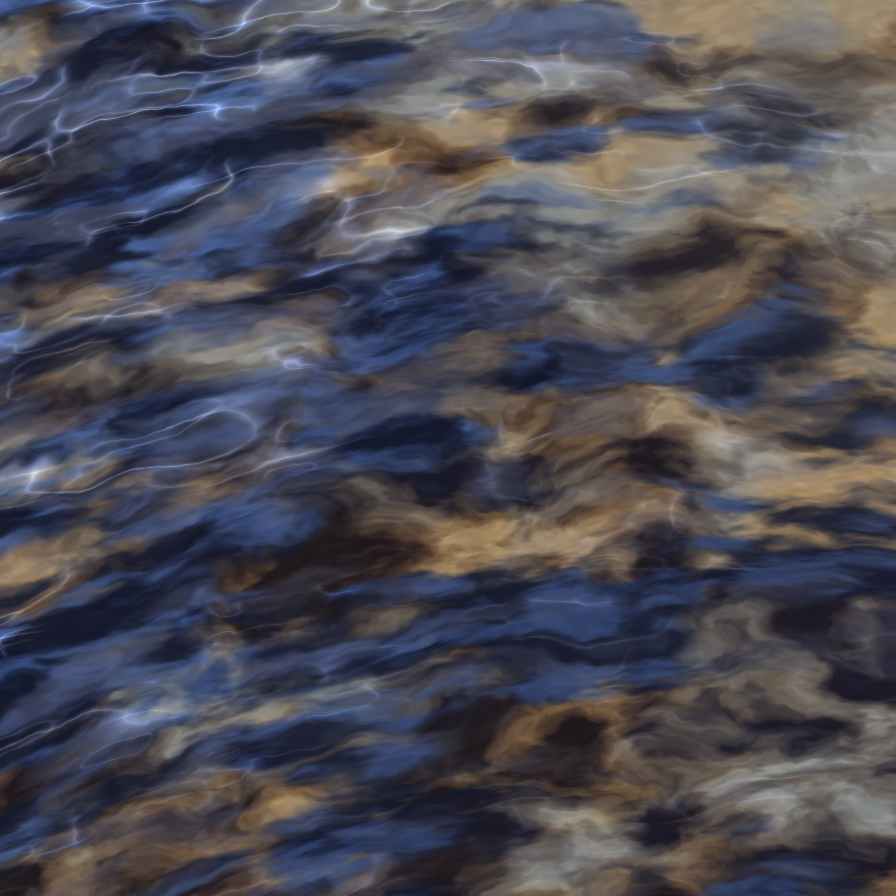
Write a WebGL 1 fragment shader that draws this texture.

```glsl
precision highp float;
// Rippled shallow water over a brown stony bed: warped, stretched noise makes
// the stones, a second layer lays dark blue reflections over them, and thin
// ridges of noise add the pale glints along the wave crests.
uniform vec2 u_resolution;

float hash(vec2 p) {
  vec3 q = fract(vec3(p.xyx) * 0.1031);
  q += dot(q, q.yzx + 33.33);
  return fract((q.x + q.y) * q.z);
}

float noise(vec2 p) {
  vec2 i = floor(p);
  vec2 f = fract(p);
  f = f * f * f * (f * (f * 6.0 - 15.0) + 10.0);
  float low = mix(hash(i), hash(i + vec2(1.0, 0.0)), f.x);
  float high = mix(hash(i + vec2(0.0, 1.0)), hash(i + vec2(1.0, 1.0)), f.x);
  return mix(low, high, f.y);
}

float fbm(vec2 p) {
  float sum = 0.0;
  float amplitude = 0.52;
  for (int i = 0; i < 5; i++) {
    sum += amplitude * noise(p);
    p = mat2(0.96, 0.28, -0.28, 0.96) * p * 2.03 + 17.3;
    amplitude *= 0.48;
  }
  return sum;
}

// Thin bright lines where the noise crosses its middle value
float crests(vec2 p, float sharpness) {
  return pow(1.0 - abs(2.0 * noise(p) - 1.0), sharpness);
}

vec3 stoneColor(float height, float warmth) {
  vec3 color = mix(vec3(0.11, 0.10, 0.14), vec3(0.25, 0.22, 0.22), smoothstep(0.22, 0.42, height));
  color = mix(color, vec3(0.39, 0.35, 0.31), smoothstep(0.38, 0.56, height));
  color = mix(color, vec3(0.57, 0.55, 0.50), smoothstep(0.54, 0.80, height));
  return color * mix(vec3(0.95, 1.0, 1.08), vec3(1.14, 0.98, 0.78), warmth);
}

void main() {
  vec2 uv = gl_FragCoord.xy / u_resolution;

  // Waves climb to the right on the left side and level out on the right
  vec2 flow = vec2(uv.x, uv.y - 0.40 * uv.x + 0.20 * uv.x * uv.x + 0.12 * uv.x * uv.y);
  vec2 warp = vec2(fbm(flow * vec2(6.0, 11.0) + 3.0), fbm(flow * vec2(7.0, 12.0) + 41.0)) - 0.5;
  vec2 water = flow + warp * vec2(0.10, 0.045);

  // Stony bed, paler toward the upper right
  vec2 bed = vec2(uv.x, mix(uv.y, flow.y, 0.45)) + warp * vec2(0.13, 0.08);
  float height = fbm(bed * vec2(8.0, 17.0) + 9.0);
  height += 0.40 * (fbm(bed * vec2(23.0, 42.0) + 60.0) - 0.5);
  height = 0.47 + (height - 0.5) * 1.2;
  height += 0.20 * smoothstep(0.6, 1.7, uv.x + uv.y);
  float warmth = smoothstep(0.32, 0.68, fbm(bed * vec2(5.0, 9.0) + 83.0) + 0.12 * (uv.x - 0.5));
  vec3 color = stoneColor(height, warmth);

  // Blue reflections gather at the upper left and in one low band
  float band = (uv.y - 0.20 - 0.16 * uv.x) / 0.075;
  float bias = 0.13 - 0.18 * uv.x - 0.22 * uv.x * uv.y;
  bias += 0.17 * exp(-band * band) - 0.12 * (1.0 - smoothstep(0.02, 0.22, uv.y));
  float cover = fbm(water * vec2(4.5, 15.0) + 25.0) - 0.5;
  cover += 0.30 * (fbm(water * vec2(12.0, 38.0) + 71.0) - 0.5);
  float blue = smoothstep(-0.08, 0.13, cover + bias);

  float sheen = fbm(water * vec2(11.0, 42.0) + 52.0);
  float openWater = smoothstep(1.0, -0.5, uv.x - uv.y + 0.35);
  vec3 waterColor = mix(vec3(0.07, 0.09, 0.17), vec3(0.15, 0.21, 0.36), smoothstep(0.36, 0.62, sheen));
  waterColor += vec3(0.10, 0.14, 0.20) * smoothstep(0.50, 0.75, sheen) * (0.3 + openWater);
  color = mix(color, waterColor, blue * 0.92);

  // Violet skylight spread softly over stones and water
  float skylight = smoothstep(0.46, 0.70, fbm(water * vec2(9.0, 30.0) + 110.0));
  color = mix(color, vec3(0.35, 0.37, 0.47), skylight * (0.22 + 0.35 * openWater));

  // Broken glints on the crests
  float patches = smoothstep(0.46, 0.68, fbm(water * vec2(7.0, 18.0) + 140.0));
  float glints = crests(water * vec2(6.0, 27.0) + 5.0, 14.0);
  glints += 0.6 * crests(water * vec2(15.0, 58.0) + 31.0, 8.0);
  color += vec3(0.34, 0.38, 0.46) * glints * patches * (0.18 + 0.75 * openWater);

  // Fine streaked grain and a pale haze at the far right edge
  color *= 0.93 + 0.14 * noise(water * vec2(70.0, 170.0));
  color = mix(color, vec3(0.54, 0.52, 0.48), 0.25 * smoothstep(1.2, 1.95, uv.x + uv.y));
  gl_FragColor = vec4(clamp(color, 0.0, 1.0), 1.0);
}
```
